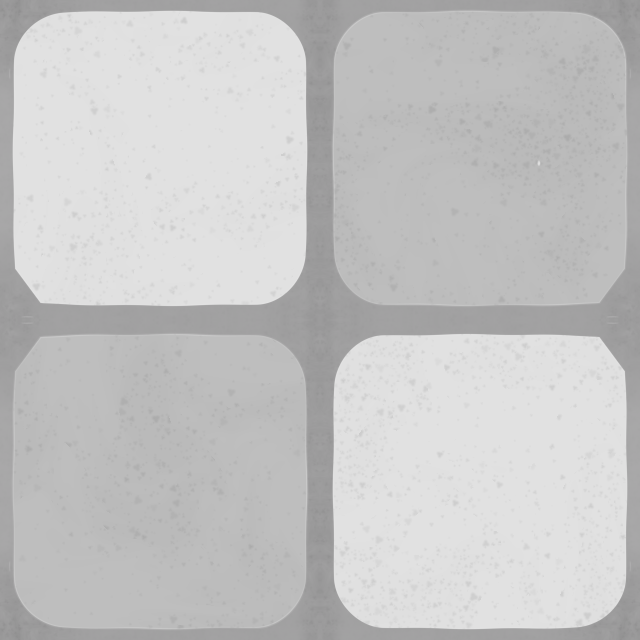
This pattern is drawn by a Shadertoy shader. Its source:

```glsl
#define TILE_CENTER vec2(0.25, 0.2525)
#define TILE_HALF vec2(0.2295, 0.2300)
#define CORNER_RADIUS 0.074
#define CHAMFER_REACH 0.2845
#define SIDE_BOW 0.09
#define RIM_WIDTH 0.0013
#define LIGHT_TILE vec3(0.884)
#define DARK_TILE vec3(0.744)
#define GROUT vec3(0.632, 0.630, 0.632)
#define SPECK_DEPTH 0.075
#define MOTTLE_DEPTH 0.055

float hash(vec2 p) {
    vec3 q = fract(vec3(p.xyx) * 0.1031);
    q += dot(q, q.yzx + 33.33);
    return fract((q.x + q.y) * q.z);
}

// Layered, rotated sines in roughly -1..1
float waves(vec2 p) {
    float sum = 0.0, amp = 0.5;
    for (int i = 0; i < 5; i++) {
        p = mat2(0.8, 0.6, -0.6, 0.8) * p * 1.7 + 1.3;
        p += 0.6 * sin(p.yx);
        sum += amp * sin(p.x) * cos(p.y);
        amp *= 0.72;
    }
    return sum;
}

// Cellular dots of random size and strength; density is the share of filled cells
float specks(vec2 p, float cells, float density) {
    vec2 g = p * cells, id = floor(g);
    float cover = 0.0;
    float blur = 0.10 + cells / iResolution.y;
    for (int j = -1; j <= 1; j++)
    for (int i = -1; i <= 1; i++) {
        vec2 cell = id + vec2(i, j);
        vec2 spot = cell + vec2(hash(cell), hash(cell + 71.3));
        vec2 offset = g - spot;
        float angle = atan(offset.y, offset.x);
        float size = hash(cell + 19.7);
        float radius = mix(0.10, 0.40, size * size);
        radius *= 1.0 + 0.2 * sin(3.0 * angle + 40.0 * size);
        float present = step(hash(cell + 43.1), density);
        float strength = mix(0.3, 1.0, hash(cell + 7.9));
        float dot_ = 1.0 - smoothstep(radius - blur, radius + blur, length(offset));
        cover = max(cover, dot_ * present * strength);
    }
    return cover;
}

// Bowed rounded square with one flattened corner
float tileDistance(vec2 q) {
    vec2 halfSize = TILE_HALF - SIDE_BOW * q.yx * q.yx;
    halfSize += 0.0007 * sin(q.yx * 47.0 + vec2(1.0, 2.6));
    bool flatCorner = q.x > 0.0 && q.y < 0.0;
    float radius = flatCorner ? 0.045 : CORNER_RADIUS;
    vec2 e = abs(q) - halfSize + radius;
    float d = length(max(e, 0.0)) + min(max(e.x, e.y), 0.0) - radius;
    return max(d, dot(q, vec2(0.803, -0.596)) - CHAMFER_REACH);
}

// Soft short hairline along x
float scratch(vec2 p, float reach) {
    float along = 1.0 - smoothstep(0.4 * reach, reach, abs(p.x));
    return along * (1.0 - smoothstep(0.0004, 0.0018, abs(p.y + 4.0 * p.x * p.x)));
}

vec3 groutColor(vec2 p) {
    // Darker stain in the vertical joint, at the outer corners and edge middles
    float joint = 1.0 - smoothstep(0.012, 0.04, p.x);
    float corner = 1.0 - smoothstep(0.02, 0.16, length(p - 0.5));
    float edgeSpot = 1.0 - smoothstep(0.01, 0.10, length(p - vec2(0.5, 0.0)));
    float crossing = 1.0 - smoothstep(0.02, 0.10, length(p));
    float paleSide = smoothstep(0.46, 0.49, p.x) * smoothstep(0.09, 0.16, p.y)
                   * (1.0 - smoothstep(0.33, 0.42, p.y));
    float stain = max(max(joint * 0.75, corner), max(edgeSpot * 0.8, crossing * 0.4));
    float grain = waves(p * 65.0) * 0.6 + waves(p * 23.0 + 4.0) * 0.4;
    float pits = specks(p, 135.0, 0.55);
    float tone = 0.025 * paleSide - 0.035 * stain;
    tone += MOTTLE_DEPTH * (0.25 + 0.75 * stain) * (0.6 * grain - 0.6 * pits + 0.1);
    tone += 0.05 * scratch(p - vec2(0.457, 0.005), 0.011);
    tone += 0.04 * scratch((p - vec2(0.485, 0.385)).yx, 0.010);
    return GROUT + tone;
}

vec3 tileColor(vec2 uv, vec2 side, bool isLight) {
    vec3 base = isLight ? LIGHT_TILE : DARK_TILE;
    float cloud = waves(uv * 7.0 + side * 3.1);
    float cluster = smoothstep(-0.45, 0.75, cloud);
    float density = cluster * mix(0.35, 0.65, side.x) + 0.06;
    float wear = specks(uv, 72.0, density * 0.65);
    wear = max(wear, 0.8 * specks(uv + 3.7, 135.0, density));
    float haze = (isLight ? 0.008 : 0.016) * cluster;
    return base - haze - wear * SPECK_DEPTH * (isLight ? 1.0 : 0.75);
}

void mainImage(out vec4 fragColor, in vec2 fragCoord) {
    vec2 uv = fragCoord / iResolution.xy;
    float pixel = 1.0 / iResolution.y;
    vec2 side = step(0.5, uv);
    bool isLight = side.x != side.y;

    // Four tiles mirrored about the middle
    vec2 p = abs(uv - 0.5);
    float d = tileDistance(p - TILE_CENTER);
    float inside = 1.0 - smoothstep(-0.7 * pixel, 0.7 * pixel, d);
    vec3 color = mix(groutColor(p), tileColor(uv, side, isLight), inside);

    // Pale worn rim and one chipped fleck
    float rim = 1.0 - smoothstep(0.4 * RIM_WIDTH, RIM_WIDTH + pixel, abs(d));
    color += rim * (isLight ? 0.01 : 0.05) * (0.7 + 0.3 * sin(uv.x * 31.0 + uv.y * 23.0));
    float fleck = length((uv - vec2(0.842, 0.745)) * vec2(1.4, 0.8));
    color += 0.16 * (1.0 - smoothstep(0.001, 0.0045, fleck));
    fragColor = vec4(color, 1.0);
}
```
